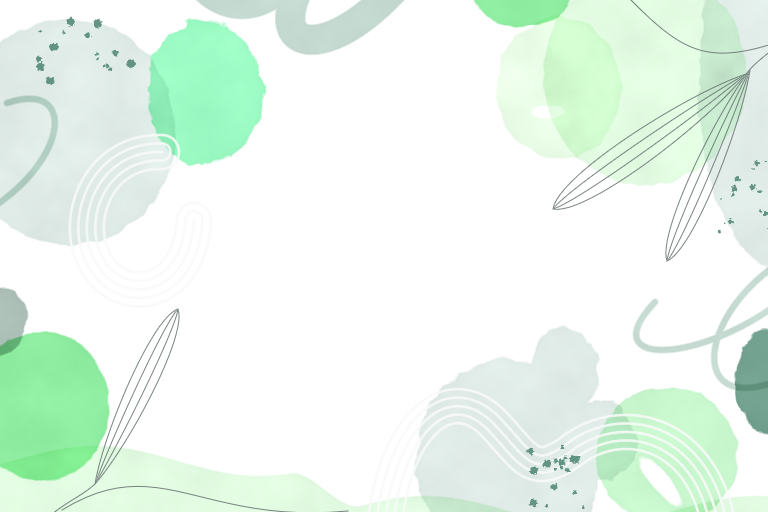
Write a Shadertoy shader that draws this background.

```glsl
// Watercolour frame: green and grey washes round a white centre, with brush
// ribbons, leaves, striped arcs and flecks. Washes are rough ellipses
// multiplied together; each line is a distance to a cubic curve.

const vec2 CANVAS = vec2(768, 512); // design units, y pointing down
const vec3 MIST = vec3(.88, .925, .91);
const vec3 MINT = vec3(.61, .98, .765);
const vec3 LEAF = vec3(.56, .93, .63);
const vec3 PALE = vec3(.885, .985, .885);
const vec3 SAGE = vec3(.78, .865, .83);
const vec3 PINE = vec3(.33, .54, .47);
const vec3 INK = vec3(.39, .43, .43);
const vec3 CHALK = vec3(.97, .98, .97);

float hash(vec2 p) { return fract(sin(dot(p, vec2(127.1, 311.7))) * 43758.5); }

float noise(vec2 p) {
  vec2 i = floor(p), f = fract(p);
  f *= f * (3. - 2. * f);
  return mix(mix(hash(i), hash(i + vec2(1, 0)), f.x),
             mix(hash(i + vec2(0, 1)), hash(i + 1.), f.x), f.y);
}

float fbm(vec2 p) {
  float sum = 0., amp = .5;
  for (int i = 0; i < 4; i++) { sum += amp * noise(p); p = p * 2.1 + 7.; amp *= .5; }
  return sum;
}

float cover(float d, float px) { return clamp(.5 - d / px, 0., 1.); }

// Ellipse (centre, radii) with a torn edge
float blob(vec2 p, vec4 e, float rough) {
  return (length((p - e.xy) / e.zw) - 1.) * min(e.z, e.w) + (fbm(p * .07) - .47) * rough;
}

// Distance to a cubic curve, ends and handles in order
float curve(vec2 p, vec4 ab, vec4 cd) {
  float best = 1e5;
  vec2 last = ab.xy;
  for (int i = 1; i <= 24; i++) {
    float t = float(i) / 24., s = 1. - t;
    vec2 q = s * s * (s * ab.xy + 3. * t * ab.zw) + t * t * (3. * s * cd.xy + t * cd.zw);
    vec2 e = q - last, v = p - last;
    best = min(best, length(v - e * clamp(dot(v, e) / dot(e, e), 0., 1.)));
    last = q;
  }
  return best;
}

// Four ribs fanned from base to tip
float leaf(vec2 p, vec2 base, vec2 tip, float width) {
  vec2 axis = tip - base, side = normalize(vec2(-axis.y, axis.x)) * width;
  float d = 1e5;
  for (int i = 0; i < 4; i++) {
    vec2 bulge = side * (float(i) / 1.5 - 1.);
    d = min(d, curve(p, vec4(base, base + .25 * axis + .7 * bulge), vec4(base + .9 * axis + bulge, tip)));
  }
  return d;
}

// Five parallel stripes around a centre line
float stripes(float d, float gap) {
  return max(abs(d - round(d / gap) * gap) - 1.3, d - 2.5 * gap);
}

// Ragged dots scattered in a box (centre, extent)
float flecks(vec2 p, vec4 box, float seed) {
  float d = 1e5;
  for (int i = 0; i < 17; i++) {
    vec2 id = vec2(i, seed);
    vec2 at = box.xy + box.zw * (2. * vec2(hash(id), hash(id + 31.)) - 1.);
    d = min(d, length(p - at) - mix(1., 4.2, hash(id + 57.)));
  }
  return d + (noise(p * .6) - .5) * 3.;
}

// Transparent pigment with uneven grain and a darker rim
vec3 wash(vec3 col, vec3 tint, float d, float grain, float px) {
  return col * mix(vec3(1), tint + grain - .015 * exp(-abs(d) * .4), cover(d, px + .8));
}

void mainImage(out vec4 fragColor, in vec2 fragCoord) {
  vec2 p = fragCoord / iResolution.xy;
  p = vec2(p.x, 1. - p.y) * CANVAS;
  float px = CANVAS.y / iResolution.y, g = .07 * (fbm(p * .025) - .47);
  vec3 col = vec3(1);

  // Upper right washes
  col = wash(col, vec3(.92, .995, .91), blob(p, vec4(559, 88, 62, 71), 8.), g, px);
  col = mix(col, vec3(1), cover(blob(p, vec4(547, 112, 16, 6), 6.), px));
  col = wash(col, PALE, blob(p, vec4(645, 75, 101, 110), 8.), g, px);
  col = wash(col, LEAF, blob(p, vec4(522, -12, 51, 39), 6.), g, px);
  col = wash(col, MIST, blob(p, vec4(786, 80, 88, 192), 8.), g, px);

  // Left washes
  col = wash(col, MIST, blob(p, vec4(68, 132, 108, 113), 6.), g, px);
  col = wash(col, MINT, blob(p, vec4(205, 92, 58, 73), 12.), g, px);
  col = wash(col, LEAF, blob(p, vec4(42, 406, 67, 75), 6.), g, px);
  col = wash(col, SAGE * .87, blob(p, vec4(-5, 321, 32, 36), 8.), g, px);
  float hill = 461. - 15. * cos((p.x - 95.) * .019) + 50. * smoothstep(290., 362., p.x);
  col = wash(col, PALE, hill - p.y, g, px);

  // Lower right washes
  float stone = min(blob(p, vec4(508, 462, 92, 103), 9.), blob(p, vec4(564, 372, 34, 46), 10.));
  stone = min(stone, blob(p, vec4(600, 440, 36, 40), 12.));
  vec2 slit = mat2(.77, .64, -.64, .77) * (p - vec2(659, 480));
  float disc = max(blob(p, vec4(667, 455, 71, 68), 7.), -blob(slit, vec4(0, 0, 9, 31), 4.));
  col = wash(col, MIST, stone, g, px);
  col = wash(col, vec3(.79, .97, .81), disc, g, px);
  col = wash(col, vec3(.45, .63, .56), blob(p, vec4(773, 380, 38, 54), 12.), g, px);

  // Brush ribbons
  float d = curve(p, vec4(205, -8, 230, 14), vec4(258, 10, 280, -8)) - 12.;
  d = min(d, curve(p, vec4(300, -15, 265, 55), vec4(330, 60, 395, -12)) - 15.);
  col = wash(col, SAGE, d, g, px);
  d = curve(p, vec4(655, 302, 595, 365), vec4(690, 365, 772, 308));
  d = min(d, curve(p, vec4(772, 268, 700, 320), vec4(690, 410, 772, 383)));
  d = min(d, curve(p, vec4(7, 103, 75, 80), vec4(70, 155, -5, 206)));
  col = wash(col, SAGE, d - 3.2, g, px);

  // Chalk stripes
  d = curve(p, vec4(385, 522, 395, 430), vec4(445, 380, 490, 420));
  d = min(d, curve(p, vec4(490, 420, 525, 455), vec4(530, 480, 570, 452)));
  d = min(d, curve(p, vec4(570, 452, 620, 412), vec4(700, 430, 718, 522)));
  d = min(d, curve(p, vec4(162, 152, 100, 150), vec4(75, 215, 92, 255)));
  d = min(d, curve(p, vec4(92, 255, 115, 310), vec4(190, 300, 194, 220)));
  col = mix(col, CHALK, .88 * cover(stripes(d, 8.5), px));

  // Flecks
  d = min(flecks(p, vec4(82, 50, 52, 32), 3.), flecks(p, vec4(555, 478, 28, 32), 8.));
  d = min(d, flecks(p, vec4(746, 195, 28, 40), 5.) + .7);
  col = mix(col, PINE, .9 * cover(d, px));

  // Leaves and stems
  d = min(leaf(p, vec2(746, 74), vec2(553, 209), 25.), leaf(p, vec2(750, 70), vec2(667, 261), 20.));
  d = min(d, leaf(p, vec2(95, 484), vec2(178, 309), 20.));
  d = min(d, curve(p, vec4(772, 50, 762, 58), vec4(753, 65, 746, 74)));
  d = min(d, curve(p, vec4(628, -3, 680, 50), vec4(705, 65, 772, 44)));
  d = min(d, curve(p, vec4(52, 514, 70, 500), vec4(83, 495, 95, 484)));
  d = min(d, curve(p, vec4(62, 510, 160, 450), vec4(200, 525, 348, 511)));
  col = mix(col, INK, .85 * cover(d - .5, px));

  fragColor = vec4(col, 1);
}
```
